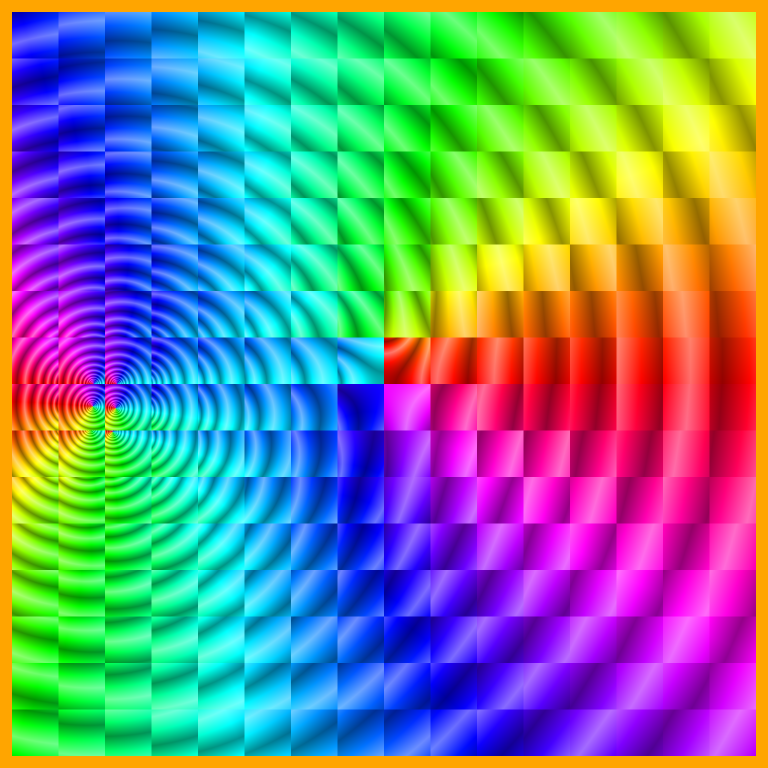
Reproduce this background procedurally as a Shadertoy shader.

```glsl
// Domain colouring of the stepped complex map f(z) = z^2 + 6 floor(z) + 3.
// Hue shows the argument of f, lightness ripples with the logarithm of its
// modulus, and a flat orange frame surrounds the 16 by 16 unit plane.

const float TAU = 6.28318531;
const float FRAME_WIDTH = 1.0 / 64.0;
const float PLANE_SIZE = 16.0;
const vec3 FRAME_COLOUR = vec3(1.0, 0.647, 0.0);
const int SAMPLES = 4;

vec2 complexSquare(vec2 z) {
    return vec2(z.x * z.x - z.y * z.y, 2.0 * z.x * z.y);
}

// The floor term breaks the smooth parabola into unit tiles.
vec2 steppedMap(vec2 z, float stepGain, float offset) {
    return complexSquare(z) + stepGain * floor(z) + vec2(offset, 0.0);
}

// Fully saturated colour from hue and lightness.
vec3 hueLight(float hue, float light) {
    vec3 wheel = abs(mod(hue * 6.0 + vec3(0.0, 4.0, 2.0), 6.0) - 3.0) - 1.0;
    float chroma = 1.0 - abs(2.0 * light - 1.0);
    return light + chroma * (clamp(wheel, 0.0, 1.0) - 0.5);
}

// Triangle wave from -1 to 1, peaking where the phase is whole.
float triangleWave(float phase) {
    return 4.0 * abs(fract(phase) - 0.5) - 1.0;
}

vec3 domainColour(vec2 f, float bandsPerOctave, float peakPhase, float contrast) {
    float hue = fract(atan(f.y, f.x) / TAU);
    float octave = log2(max(length(f), 1e-5));
    float ripple = triangleWave(bandsPerOctave * octave - peakPhase);
    return hueLight(hue, 0.5 + contrast * ripple);
}

vec3 scene(vec2 uv) {
    vec2 fromCentre = uv - 0.5;
    float reach = max(abs(fromCentre.x), abs(fromCentre.y));
    if (reach > 0.5 - FRAME_WIDTH) return FRAME_COLOUR;

    vec2 z = fromCentre * PLANE_SIZE / (1.0 - 2.0 * FRAME_WIDTH);
    return domainColour(steppedMap(z, 6.0, 3.0), 2.0, 0.73, 0.21);
}

void mainImage(out vec4 fragColor, in vec2 fragCoord) {
    // Average a grid of samples to smooth tile edges and tight rings.
    vec3 total = vec3(0.0);
    for (int j = 0; j < SAMPLES; j++) {
        for (int i = 0; i < SAMPLES; i++) {
            vec2 jitter = (vec2(i, j) + 0.5) / float(SAMPLES) - 0.5;
            total += scene((fragCoord + jitter) / iResolution.xy);
        }
    }
    fragColor = vec4(total / float(SAMPLES * SAMPLES), 1.0);
}
```
